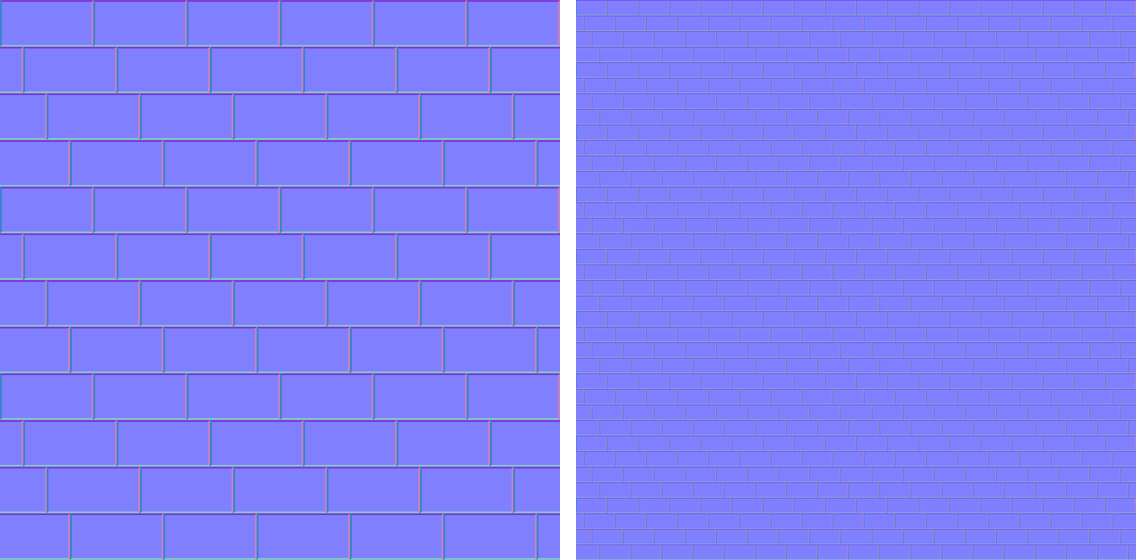
Left: one tile. Right: repeated 3 by 3.
Write a three.js fragment shader that draws this texture map.

```glsl
// Tangent-space normal map of a brick wall laid in a quarter-step running bond.
varying vec2 vUv;

const vec2 BRICKS = vec2(6.0, 12.0);   // repeats across and down
const float STEP_ROWS = 4.0;           // rows before the bond repeats
const float BEVEL_INNER = 0.0005;      // half width of the joint floor
const float BEVEL_OUTER = 0.0032;      // distance where the flat face begins
const float SOFTNESS = 0.0010;         // edge smoothing, in canvas units

const vec3 FACE = vec3(0.50, 0.50, 1.00);
const vec3 JOINT = vec3(0.50, 0.50, 0.78);
const vec3 BEVEL_LEFT = vec3(0.18, 0.52, 0.78);
const vec3 BEVEL_RIGHT = vec3(0.82, 0.50, 0.75);
const vec3 BEVEL_TOP = vec3(0.50, 0.18, 0.85);
const vec3 BEVEL_BOTTOM = vec3(0.50, 0.82, 0.77);

float softStep(float edge, float x) {
  return smoothstep(edge - SOFTNESS, edge + SOFTNESS, x);
}

// Position inside the brick, 0 to 1 to the right and downward.
vec2 brickCell(vec2 uv) {
  vec2 grid = vec2(uv.x, 1.0 - uv.y) * BRICKS;
  grid.x -= mod(floor(grid.y), STEP_ROWS) / STEP_ROWS;
  return fract(grid);
}

void main() {
  vec2 cell = brickCell(vUv);

  // Distance to the nearest vertical and horizontal joint centre
  vec2 edge = min(cell, 1.0 - cell) / BRICKS;
  float dist = min(edge.x, edge.y);

  // Slope colour of the nearest side, mitred at the corners
  vec3 side = cell.x < 0.5 ? BEVEL_LEFT : BEVEL_RIGHT;
  vec3 bed = cell.y < 0.5 ? BEVEL_TOP : BEVEL_BOTTOM;
  vec3 slope = mix(side, bed, softStep(0.0, edge.x - edge.y));

  // Joint floor, then bevel, then flat face
  vec3 color = mix(JOINT, slope, softStep(BEVEL_INNER, dist));
  color = mix(color, FACE, softStep(BEVEL_OUTER, dist));

  gl_FragColor = vec4(color, 1.0);
}
```
